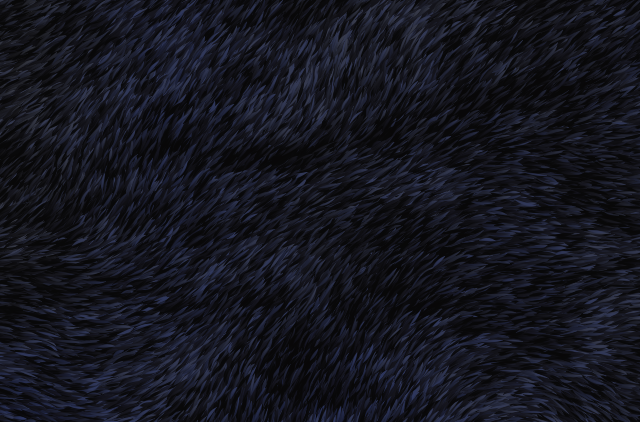
This texture is drawn by a WebGL 2 fragment shader. Its source:

```glsl
#version 300 es
precision highp float;
// Dense dark fur: short blue-black strands combed along a swirling flow.

uniform vec2 u_resolution;
out vec4 fragColor;

vec4 hash4(vec2 p) {
    vec4 q = fract(p.xyxy * vec4(0.1031, 0.1030, 0.0973, 0.1099));
    q += dot(q, q.wzxy + 33.33);
    return fract((q.xxyz + q.yzzw) * q.zywx);
}

float noise(vec2 p) {
    vec2 cell = floor(p), f = fract(p);
    f = f * f * (3.0 - 2.0 * f);
    float low = mix(hash4(cell).x, hash4(cell + vec2(1, 0)).x, f.x);
    float high = mix(hash4(cell + vec2(0, 1)).x, hash4(cell + vec2(1, 1)).x, f.x);
    return mix(low, high, f.y);
}

// Combing direction: diagonal overall, flatter on the right and lower left
float flowAngle(vec2 p) {
    float right = smoothstep(0.95, 1.35, p.x) * (1.0 - smoothstep(0.55, 0.85, p.y));
    float lowerLeft = (1.0 - smoothstep(0.08, 0.3, p.x)) * (1.0 - smoothstep(0.3, 0.55, p.y));
    vec2 crest = (p - vec2(0.42, 0.75)) / vec2(0.35, 0.22);
    return 0.74 - 0.95 * right - 0.9 * lowerLeft + 0.35 * exp(-dot(crest, crest))
        + 1.1 * (noise(p * 3.6 + 17.0) - 0.5);
}

// Light and dark tufts, wider than tall
float tuftTone(vec2 p) {
    p.y -= 0.15 * p.x;
    return 0.38 * noise(p * vec2(3.0, 7.0) + 41.0) + 0.36 * noise(p * vec2(7.0, 15.0) + 73.0)
        + 0.26 * noise(p * vec2(17.0, 28.0) + 29.0);
}

vec3 furColor(float tone, float blueness) {
    vec3 color = mix(vec3(0.030, 0.029, 0.032), vec3(0.080, 0.080, 0.114), smoothstep(0.0, 0.45, tone));
    color = mix(color, vec3(0.118, 0.132, 0.203), smoothstep(0.38, 0.75, tone));
    color = mix(color, vec3(0.200, 0.225, 0.335), smoothstep(0.7, 1.15, tone));
    float grey = dot(color, vec3(0.35, 0.4, 0.25));
    return mix(vec3(grey), color, 0.4 + 0.95 * blueness);
}

void main() {
    vec2 p = gl_FragCoord.xy / u_resolution.y;
    float pixel = 1.0 / u_resolution.y;
    float cellSize = 0.030;
    vec2 home = floor(p / cellSize);

    // Undercoat
    vec3 color = furColor(tuftTone(p) - 0.25, 0.5);

    // Strands, painted layer over layer in a fixed cell order
    for (int layer = 0; layer < 9; layer++) {
        for (int j = 1; j >= -1; j--) {
            for (int i = -1; i <= 1; i++) {
                vec2 cell = home + vec2(i, j);
                vec2 seed = cell + float(layer) * vec2(37.0, 91.0) + 211.0;
                vec4 rnd = hash4(seed);
                vec2 root = (cell + rnd.xy) * cellSize;
                vec2 d = p - root;
                float halfLength = mix(0.015, 0.030, rnd.z);
                if (dot(d, d) > halfLength * halfLength) continue;

                vec4 look = hash4(seed + 503.0);
                float angle = flowAngle(root) + 0.5 * (rnd.w - 0.5);
                vec2 dir = vec2(cos(angle), sin(angle));
                float along = dot(d, dir) / halfLength;
                float across = dot(d, vec2(-dir.y, dir.x));
                across += (look.x - 0.5) * 0.008 * along * along;

                // Tapered body with a crisp edge
                float width = mix(0.0020, 0.0042, look.y) * (1.0 - along * along);
                float soft = 0.0004 + 0.5 * pixel;
                float cover = 1.0 - smoothstep(width - soft, width + soft, abs(across));

                // Tone follows the tuft; hairs alternate between shadow and sheen
                float contrast = look.z - 0.5;
                float tone = 0.41 + 1.1 * (tuftTone(root) - 0.5) + 1.15 * contrast;
                tone += 0.18 * along - 35.0 * abs(across) + 0.3 * smoothstep(0.88, 1.0, look.w);
                float blueness = 0.65 * noise(root * 2.5 + 5.0) + 0.5 * look.w + 0.25 * (0.5 - root.y);
                color = mix(color, furColor(tone, blueness), 0.95 * cover);
            }
        }
    }
    fragColor = vec4(color, 1.0);
}
```
